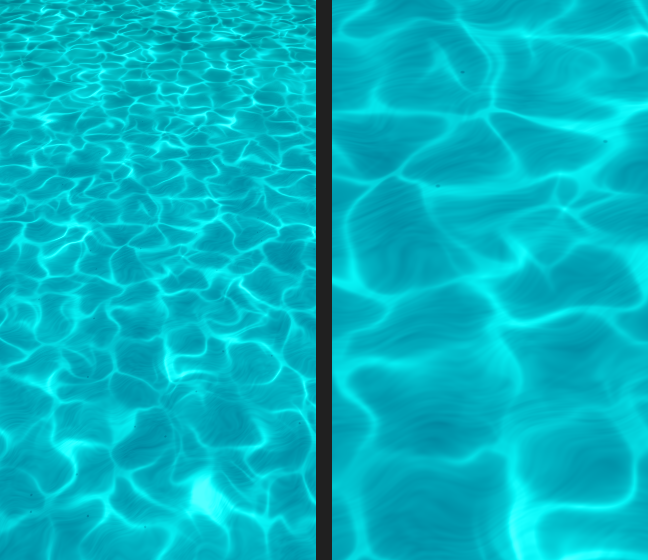
Left: the whole. Right: its middle third, enlarged.
Reproduce this texture procedurally as a Shadertoy shader.

```glsl
// Sunlit pool water seen at a slant: a bright web of caustics over a rippled floor.
// The web is two warped Voronoi layers on a perspective plane, with gradient noise
// for the light patches, the sand streaks and the choppy far surface.

vec2 hash2(vec2 p) {
    vec3 q = fract(vec3(p.xyx) * vec3(0.1031, 0.1030, 0.0973));
    q += dot(q, q.yzx + 33.33);
    return fract((q.xx + q.yz) * q.zy);
}

float cornerSlope(vec2 cell, vec2 corner, vec2 f) {
    return dot(hash2(cell + corner) * 2.0 - 1.0, f - corner);
}

float gradientNoise(vec2 p) {
    vec2 i = floor(p), f = p - i;
    vec2 u = f * f * f * (f * (f * 6.0 - 15.0) + 10.0);
    float low = mix(cornerSlope(i, vec2(0, 0), f), cornerSlope(i, vec2(1, 0), f), u.x);
    float high = mix(cornerSlope(i, vec2(0, 1), f), cornerSlope(i, vec2(1, 1), f), u.x);
    return mix(low, high, u.y);
}

vec2 warp(vec2 p, float amount) {
    return p + amount * vec2(gradientNoise(p), gradientNoise(p + 37.4));
}

// Distance to the Voronoi borders, with the corners rounded off
float webDistance(vec2 p) {
    vec2 i = floor(p), f = p - i, nearCell = vec2(0), nearest = vec2(9);
    for (int y = -1; y <= 1; y++)
    for (int x = -1; x <= 1; x++) {
        vec2 cell = vec2(x, y);
        vec2 r = cell + 0.1 + 0.8 * hash2(i + cell) - f;
        if (dot(r, r) < dot(nearest, nearest)) { nearest = r; nearCell = cell; }
    }
    float sum = 0.0;
    for (int y = -2; y <= 2; y++)
    for (int x = -2; x <= 2; x++) {
        if (x == 0 && y == 0) continue;
        vec2 cell = nearCell + vec2(x, y);
        vec2 r = cell + 0.1 + 0.8 * hash2(i + cell) - f;
        sum += exp(-14.0 * dot(0.5 * (nearest + r), normalize(r - nearest)));
    }
    return max(-log(sum) / 14.0, 0.0);
}

// Sharp filament plus soft halo
float caustic(vec2 p, float width, float strength) {
    float d = webDistance(p);
    return 0.5 * exp(-7.0 * d) * (0.55 + 0.6 * strength)
         + 0.5 * exp(-d * d / (width * width)) * strength;
}

vec3 water(vec2 uv) {
    // Perspective plane, one unit per caustic cell
    float depth = 1.45 - uv.y;
    vec2 p = vec2(16.0 * (uv.x - 0.28), 21.0) / depth;
    float footprint = 21.0 / (depth * depth * iResolution.y);
    float far = smoothstep(0.62, 0.98, uv.y);

    // Two layers of light
    vec2 bent = warp(warp(p * 0.85, 0.75) * 2.3, 0.4) / 2.3;
    float strength = smoothstep(-0.35, 0.4, gradientNoise(p * 0.8 + 11.0));
    float width = 0.045 + 0.2 * footprint;
    float light = 0.01 + caustic(bent, width, strength);
    float fade = smoothstep(-0.1, 0.4, gradientNoise(p * 0.6 + 53.0));
    light += 0.65 * fade * caustic(bent * 1.55 + 7.3, width * 1.3, 1.0 - 0.6 * strength);

    // Broad patches and wispy sand streaks
    light += 0.38 * gradientNoise(p * 0.5 + 5.0) + 0.22 * gradientNoise(p * 1.3 + 71.0);
    vec2 sand = warp(p * 1.2, 0.8);
    sand = mat2(0.9, -0.43, 0.43, 0.9) * sand;
    float streaks = gradientNoise(sand * vec2(1.6, 7.0))
                  + 0.6 * gradientNoise(sand * vec2(4.0, 15.0) + 19.0);
    light += 0.2 * streaks * (1.0 - far);

    // Choppy surface in the distance
    float chop = gradientNoise(warp(p * vec2(0.4, 0.9), 0.6) + 29.0);
    light += far * (0.75 * chop - 0.05);
    light += 0.12 * smoothstep(0.7, 0.85, uv.y) * (1.0 - smoothstep(0.86, 0.96, uv.y));

    // Sparse specks on the floor
    vec2 grid = p * 2.5, id = floor(grid);
    vec2 speck = fract(grid) - 0.25 - 0.5 * hash2(id + 3.0);
    float size = 0.08 * step(0.965, hash2(id + 80.0).x);
    light -= 0.45 * (1.0 - far) * size / 0.08 * (1.0 - smoothstep(0.3 * size, size + 0.01, length(speck)));

    // Teal in the shade, pale cyan in the filaments
    light = max(light, -0.3);
    vec3 color = mix(vec3(0.0, 0.61, 0.69), vec3(0.02, 0.95, 0.96), light);
    color.r += 0.28 * smoothstep(0.95, 1.5, light);
    color.b -= 0.04 * far * (1.0 - smoothstep(0.2, 0.8, light));
    return clamp(color, 0.0, 1.0);
}

void mainImage(out vec4 fragColor, in vec2 fragCoord) {
    // Three samples down each pixel smooth the crowded far rows
    vec3 color = vec3(0);
    for (int k = -1; k <= 1; k++)
        color += water((fragCoord + vec2(0.25, 0.33) * float(k)) / iResolution.y) / 3.0;
    fragColor = vec4(color, 1.0);
}
```
